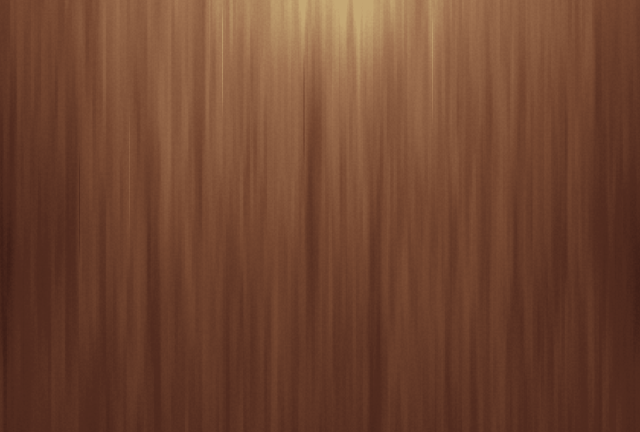
Write a Shadertoy shader that draws this texture.

```glsl
const vec3 SHADOW = vec3(0.24, 0.115, 0.085);
const vec3 DARK   = vec3(0.32, 0.17, 0.12);
const vec3 MIDDLE = vec3(0.46, 0.28, 0.19);
const vec3 LIGHT  = vec3(0.62, 0.44, 0.31);
const vec3 GOLD   = vec3(0.77, 0.65, 0.45);

const vec2 LAMP = vec2(0.53, 1.03);
const float WIDE_GLOW = 0.085;
const float CORE_GLOW = 0.145;
const float EDGE_SHADE = 0.15;
const float STREAK_GAIN = 1.0;
const float GRAIN_GAIN = 0.024;

// Bands: x, half width, centre height, strength
const vec4 BANDS[12] = vec4[12](
    vec4(0.112, 0.010, 0.52, -0.055),
    vec4(0.238, 0.013, 0.38, -0.050),
    vec4(0.312, 0.011, 0.78, -0.055),
    vec4(0.489, 0.012, 0.55, -0.072),
    vec4(0.587, 0.012, 0.30, -0.062),
    vec4(0.760, 0.010, 0.62, -0.060),
    vec4(0.810, 0.011, 0.40, -0.050),
    vec4(0.938, 0.012, 0.65, -0.050),
    vec4(0.012, 0.012, 0.35, -0.050),
    vec4(0.259, 0.010, 0.70,  0.045),
    vec4(0.565, 0.008, 0.85,  0.040),
    vec4(0.785, 0.008, 0.48,  0.040));

// Hairlines: x, half width, centre height, strength
const vec4 HAIRS[6] = vec4[6](
    vec4(0.475, 0.0010, 0.75, -0.09),
    vec4(0.348, 0.0009, 0.86,  0.08),
    vec4(0.328, 0.0008, 0.93,  0.06),
    vec4(0.676, 0.0009, 0.84,  0.06),
    vec4(0.124, 0.0009, 0.52, -0.06),
    vec4(0.202, 0.0009, 0.60,  0.05));

float hash(vec2 p) {
    vec3 q = fract(vec3(p.xyx) * 0.1031);
    q += dot(q, q.yzx + 33.33);
    return fract((q.x + q.y) * q.z);
}

float valueNoise(vec2 p) {
    vec2 cell = floor(p), f = fract(p);
    f = f * f * (3.0 - 2.0 * f);
    return mix(mix(hash(cell), hash(cell + vec2(1, 0)), f.x),
               mix(hash(cell + vec2(0, 1)), hash(cell + vec2(1, 1)), f.x), f.y);
}

// One vertical fibre with its own staggered lengthwise variation
float fibre(float column, float y, float stretch) {
    float t = y * stretch + hash(vec2(column, 7.0)) * 19.0;
    float cell = floor(t);
    float blend = smoothstep(0.1, 0.9, fract(t));
    return mix(hash(vec2(column, cell + 31.0)),
               hash(vec2(column, cell + 32.0)), blend) - 0.5;
}

float fibres(vec2 uv, float count, float stretch) {
    float x = uv.x * count;
    float column = floor(x);
    float edge = smoothstep(0.6, 1.0, fract(x));
    return mix(fibre(column, uv.y, stretch),
               fibre(column + 1.0, uv.y, stretch), edge);
}

float lightField(vec2 uv) {
    vec2 d = uv - LAMP;
    float wide = exp(-dot(d * vec2(2.9, 2.0), d * vec2(2.9, 2.0)));
    float core = exp(-dot(d * vec2(6.8, 6.0), d * vec2(6.8, 6.0)));
    float side = pow(abs(2.0 * uv.x - 1.0), 3.0);
    return 0.345 + 0.205 * uv.y + WIDE_GLOW * wide + CORE_GLOW * core
         - EDGE_SHADE * side * (0.35 + 0.65 * smoothstep(0.0, 0.5, uv.y));
}

float bandField(vec2 uv) {
    float sum = 0.0;
    for (int i = 0; i < 12; i++) {
        vec4 b = BANDS[i];
        float across = 1.0 - smoothstep(0.45, 1.25, abs(uv.x - b.x) / b.y);
        float along = exp(-pow((uv.y - b.z) / 0.32, 2.0));
        sum += b.w * across * along;
    }
    for (int i = 0; i < 6; i++) {
        vec4 h = HAIRS[i];
        float across = 1.0 - smoothstep(0.3, 1.5, abs(uv.x - h.x) / h.y);
        float along = 1.0 - smoothstep(0.07, 0.15, abs(uv.y - h.z));
        sum += h.w * across * along;
    }
    return sum;
}

vec3 woodColour(float tone) {
    vec3 c = mix(SHADOW, DARK, smoothstep(0.22, 0.32, tone));
    c = mix(c, MIDDLE, clamp((tone - 0.32) / 0.14, 0.0, 1.0));
    c = mix(c, LIGHT, clamp((tone - 0.46) / 0.16, 0.0, 1.0));
    return mix(c, GOLD, clamp((tone - 0.62) / 0.15, 0.0, 1.0));
}

void mainImage(out vec4 fragColor, in vec2 fragCoord) {
    vec2 uv = fragCoord / iResolution.xy;

    // Ragged fibres at several widths
    vec2 frayed = uv + vec2(0.0, 0.025 * valueNoise(uv * vec2(330.0, 24.0)));
    float streaks = 0.040 * fibres(frayed, 37.0, 2.0)
                  + 0.050 * fibres(frayed + 0.37, 93.0, 4.0)
                  + 0.040 * fibres(frayed + 0.71, 187.0, 7.0);

    float grain = valueNoise(uv * vec2(420.0, 280.0)) - 0.5;
    float tone = lightField(uv) + bandField(uv);
    tone += STREAK_GAIN * streaks * (0.6 + tone) + GRAIN_GAIN * grain;
    fragColor = vec4(woodColour(tone), 1.0);
}
```
